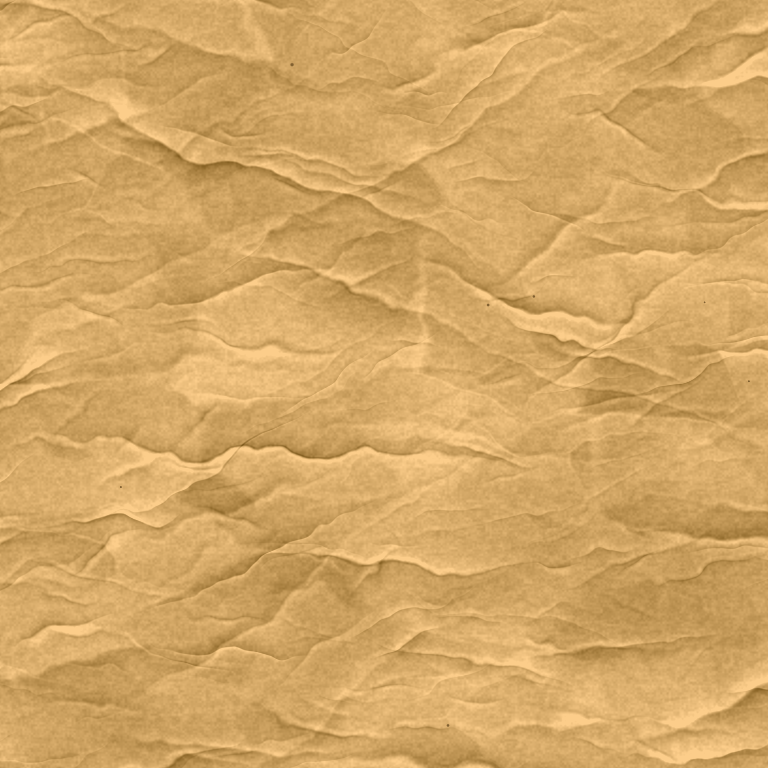
Reproduce this texture procedurally as a Shadertoy shader.

```glsl
// Crumpled kraft paper: scattered, mostly level folds with a lit and a shaded
// side, over tilted cellular facets with pale worn creases, fine grain and
// a few dark specks. All shading is summed into one tone, then coloured.

const vec3 SHADE_COLOR = vec3(0.69, 0.53, 0.28);
const vec3 LIGHT_COLOR = vec3(0.93, 0.75, 0.49);
const vec3 SPECK_COLOR = vec3(0.42, 0.30, 0.13);
const float BASE_TONE = 0.55;
const float FOLD_TILT = 0.15;      // mean fold angle in radians
const float FOLD_SPREAD = 1.1;     // range of fold angles
const float FOLD_STRENGTH = 1.05;
const float FACET_STRENGTH = 0.42;
const float CREASE_STRENGTH = 0.27;
const float BROAD_STRENGTH = 0.32;
const float GRAIN_STRENGTH = 0.46;
const float SPECK_CELLS = 9.0;
const float SPECK_CHANCE = 0.09;

vec2 hash2(vec2 p) {
    vec3 q = fract(p.xyx * vec3(0.1031, 0.1030, 0.0973));
    q += dot(q, q.yzx + 33.33);
    return fract((q.xx + q.yz) * q.zy);
}

// Smooth value noise, centred on zero
float noise(vec2 p) {
    vec2 i = floor(p), f = fract(p);
    f = f * f * (3.0 - 2.0 * f);
    float low = mix(hash2(i).x, hash2(i + vec2(1, 0)).x, f.x);
    float high = mix(hash2(i + vec2(0, 1)).x, hash2(i + vec2(1, 1)).x, f.x);
    return mix(low, high, f.y) - 0.5;
}

// Bends straight features into crooked ones
vec2 crumple(vec2 p) {
    vec2 bend = 0.040 * vec2(noise(p * 6.0), noise(p * 6.0 + 31.7));
    bend += 0.022 * vec2(noise(p * 19.0 + 7.3), noise(p * 19.0 + 53.1));
    return p + bend + 0.007 * vec2(noise(p * 63.0), noise(p * 63.0 + 17.9));
}

// Tapered folds: a sharp step in brightness that fades away on both sides
float folds(vec2 p, vec2 cells, float seed) {
    vec2 home = floor(p * cells);
    float tone = 0.0;
    for (int y = -2; y <= 2; y++)
    for (int x = -1; x <= 1; x++) {
        vec2 id = home + vec2(x, y);
        vec2 place = hash2(id + seed);
        vec2 shape = hash2(id + seed + 19.3);
        vec2 look = hash2(id + seed + 47.9);
        vec2 side = hash2(id + seed + 71.1);

        float angle = FOLD_TILT + (shape.x - 0.5) * FOLD_SPREAD;
        vec2 along = vec2(cos(angle), sin(angle));
        vec2 d = p - (id + place) / cells;
        float u = dot(d, along) * cells.x / (0.4 + 0.55 * shape.y);
        float v = dot(d, vec2(-along.y, along.x));
        float taper = max(0.0, 1.0 - u * u);

        // Each side has its own width, narrowing toward the tips
        float reach = mix(side.x, side.y, step(0.0, v));
        float width = (0.10 + 0.36 * reach) / cells.y * (0.25 + 0.75 * taper);
        float fade = max(0.0, 1.0 - abs(v) / width);
        float softness = mix(0.0012, 0.008, look.x * look.x);
        float flank = smoothstep(-softness, softness, v) * 2.0 - 1.0;
        float facing = look.y < 0.6 ? 1.0 : -1.0;
        float strength = 0.22 + 0.85 * place.x * side.y;
        tone += facing * flank * fade * fade * taper * strength;

        // Some folds pinch into a fine dark line with a pale lip
        float pinch = smoothstep(0.55, 1.0, side.x) * taper * taper;
        float line = v / 0.0021;
        float lip = (v - facing * 0.005) / 0.0030;
        tone += pinch * (0.38 * exp(-lip * lip) - 0.65 * exp(-line * line));
    }
    return tone;
}

// Cellular facets: x is a randomly tilted shade, y is the gap to the border
vec2 facets(vec2 p) {
    vec2 home = floor(p), nearestId = home, nearestOffset = vec2(0.0);
    float first = 9.0, second = 9.0;
    for (int y = -1; y <= 1; y++)
    for (int x = -1; x <= 1; x++) {
        vec2 id = home + vec2(x, y);
        vec2 d = p - id - hash2(id);
        float dist = length(d);
        second = min(second, max(first, dist));
        if (dist < first) {
            first = dist;
            nearestId = id;
            nearestOffset = d;
        }
    }
    vec2 tilt = hash2(nearestId + 83.7) * 2.0 - 1.0;
    float gap = second - first;
    return vec2(dot(tilt, nearestOffset) * smoothstep(0.0, 0.08, gap), gap);
}

// Sparse round specks of varied size
float specks(vec2 p) {
    vec2 id = floor(p * SPECK_CELLS);
    vec2 r = hash2(id + 5.7);
    float dist = length(p - (id + 0.2 + 0.6 * r) / SPECK_CELLS);
    vec2 look = hash2(id + 61.3);
    float radius = mix(0.0016, 0.0034, look.y);
    return step(look.x, SPECK_CHANCE) * (1.0 - smoothstep(0.3 * radius, radius, dist));
}

void mainImage(out vec4 fragColor, in vec2 fragCoord) {
    vec2 uv = fragCoord / iResolution.y;
    vec2 p = crumple(uv);

    // Folds at three sizes
    float tone = folds(p, vec2(2.7, 7.0), 11.0);
    tone += 0.85 * folds(p, vec2(5.5, 13.0), 137.0);
    tone += 0.60 * folds(p, vec2(11.0, 22.0), 251.0);
    tone = BASE_TONE + FOLD_STRENGTH * tone;

    // Facets and broad undulation
    vec2 broad = facets(p * vec2(3.5, 6.0) + 3.1);
    vec2 small = facets(p * vec2(8.0, 13.0) + 40.7);
    tone += FACET_STRENGTH * (broad.x + 0.7 * small.x);
    tone += BROAD_STRENGTH * noise(uv * vec2(3.0, 7.0) + 9.4);

    // Pale creases, worn away in patches
    float worn = smoothstep(-0.05, 0.35, noise(p * 7.0 + 22.0));
    float crease = 1.0 - smoothstep(0.0, 0.045, broad.y);
    crease += 0.6 * (1.0 - smoothstep(0.0, 0.07, small.y));
    tone += CREASE_STRENGTH * crease * worn;

    // Paper grain and level fibres
    float grain = 0.6 * noise(uv * 360.0) + 0.45 * noise(uv * 170.0 + 8.0);
    grain += 0.4 * noise(uv * vec2(90.0, 290.0) + 4.0);
    tone += GRAIN_STRENGTH * grain;

    vec3 paper = mix(SHADE_COLOR, LIGHT_COLOR, clamp(tone, -0.9, 1.25));
    paper = mix(paper, SPECK_COLOR, 0.8 * specks(uv));
    fragColor = vec4(paper, 1.0);
}
```
